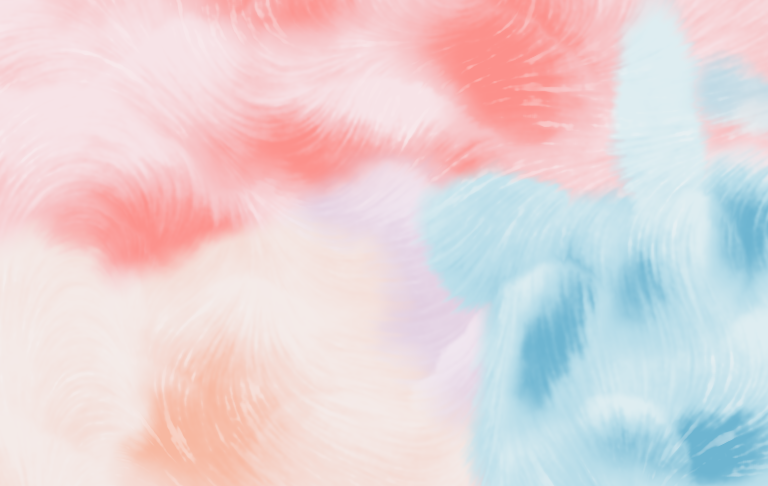
Reproduce this texture procedurally as a WebGL 2 fragment shader.

```glsl
#version 300 es
precision highp float;
// Soft heaps of spun sugar floss in coral pink, peach, lavender and pale blue.
uniform vec2 u_resolution;
out vec4 outColor;

float hash(vec2 p) {
  vec3 q = fract(p.xyx * 0.1031);
  q += dot(q, q.yzx + 33.33);
  return fract((q.x + q.y) * q.z);
}

float noise(vec2 p) {
  vec2 i = floor(p), f = fract(p);
  f = f * f * (3.0 - 2.0 * f);
  return mix(mix(hash(i), hash(i + vec2(1, 0)), f.x),
             mix(hash(i + vec2(0, 1)), hash(i + 1.0), f.x), f.y);
}

float fbm(vec2 p) {
  float sum = 0.0, amp = 0.5;
  for (int i = 0; i < 5; i++) {
    sum += amp * noise(p);
    p = mat2(1.6, 1.2, -1.2, 1.6) * p + 7.3;
    amp *= 0.5;
  }
  return sum;
}

vec2 fbm2(vec2 p) { return vec2(fbm(p + 3.1), fbm(p + 41.7)) - 0.48; }

// Position relative to a tilted ellipse whose rim has length one
vec2 toEllipse(vec2 p, vec2 centre, vec2 radii, float tilt) {
  float c = cos(tilt), s = sin(tilt);
  return mat2(c, -s, s, c) * (p - centre) / radii;
}

float blob(vec2 p, vec2 centre, vec2 radii, float tilt, float soft) {
  float d = length(toEllipse(p, centre, radii, tilt));
  return 1.0 - smoothstep(1.0 - soft, 1.0 + soft, d);
}

// Fine grain smeared along a curving flow
float fibres(vec2 p, float grain) {
  float sum = 0.0;
  for (int side = -1; side <= 1; side += 2) {
    vec2 q = p;
    for (int i = 0; i < 9; i++) {
      float angle = 6.0 * noise(q * 2.6 + 5.0);
      q += float(side) * 0.0045 * vec2(cos(angle), sin(angle));
      sum += noise(q * grain);
    }
  }
  return sum / 18.0 - 0.5;
}

// Overlapping tufts from back to front, lit on top and shaded below
float tufts(vec2 p, float seed, vec2 size) {
  float tone = 0.6;
  for (int i = 0; i < 22; i++) {
    float k = float(i);
    vec2 centre = vec2(1.75 * fract(k * 0.618 + seed) - 0.08, 1.05 - k * 0.052);
    vec2 radii = size * (0.65 + 0.7 * hash(vec2(k, seed * 37.0)));
    float tilt = 1.6 * (hash(vec2(seed * 53.0, k + 9.0)) - 0.5);
    vec2 q = toEllipse(p, centre, radii, tilt);
    float soft = mix(0.6, 0.16, smoothstep(-0.5, 0.6, q.y));
    float cover = 1.0 - smoothstep(1.0 - soft, 1.0, length(q));
    tone = mix(tone, clamp(0.58 + 0.42 * q.y, 0.0, 1.0), cover * 0.85);
  }
  return tone;
}

vec3 ramp(vec3 deep, vec3 mid, vec3 pale, float t) {
  return mix(mix(deep, mid, smoothstep(0.0, 0.5, t)), pale, smoothstep(0.4, 0.95, t));
}

void main() {
  vec2 p = gl_FragCoord.xy / u_resolution.y;
  p.x *= 1.5802 * u_resolution.y / u_resolution.x;
  float fibre = fibres(p, 125.0);
  vec2 w = p + 0.13 * fbm2(p * 3.0) + 0.05 * fbm2(p * 9.0) + 0.05 * fibre;
  float detail = 0.45 * (fbm(w * 6.0) - 0.48) + 0.4 * fibre;

  // Pink backdrop with coral hollows
  float hollow = blob(w, vec2(0.57, 1.0), vec2(0.17, 0.08), 0.0, 0.6)
               + blob(w, vec2(1.04, 0.89), vec2(0.17, 0.18), 0.5, 0.7)
               + blob(w, vec2(0.72, 0.67), vec2(0.30, 0.07), -0.15, 0.6)
               + blob(w, vec2(0.32, 0.55), vec2(0.19, 0.10), 0.1, 0.6);
  float band = blob(w, vec2(0.66, 0.81), vec2(0.38, 0.10), -0.25, 0.6)
             + blob(w, vec2(0.12, 0.80), vec2(0.28, 0.24), 0.0, 0.7);
  float tone = 0.62 + 0.55 * (tufts(w, 0.17, vec2(0.30, 0.15)) - 0.6) + detail;
  tone += 0.2 * band - 0.55 * min(hollow, 1.0);
  vec3 color = ramp(vec3(0.99, 0.57, 0.55), vec3(0.97, 0.75, 0.76), vec3(0.97, 0.89, 0.905), tone);

  // Lavender wisps behind the peach heap
  float soft = tufts(w, 0.71, vec2(0.20, 0.14));
  vec3 lavender = ramp(vec3(0.84, 0.71, 0.81), vec3(0.88, 0.81, 0.89), vec3(0.94, 0.90, 0.94), soft + detail);
  color = mix(color, lavender, 0.9 * blob(w, vec2(0.79, 0.53), vec2(0.15, 0.14), 0.0, 0.35));

  // Peach heap: a wide mound, then a nearer one at the left
  vec3 peachDeep = vec3(0.97, 0.72, 0.63), peachMid = vec3(0.96, 0.85, 0.82), cream = vec3(0.955, 0.92, 0.91);
  float peachShade = blob(w, vec2(0.43, 0.13), vec2(0.20, 0.16), -0.3, 0.7);
  tone = 0.74 + 0.5 * (soft - 0.6) + detail - 0.7 * peachShade;
  color = mix(color, ramp(peachDeep, peachMid, cream, tone),
              blob(w, vec2(0.57, 0.15), vec2(0.44, 0.40), -0.3, 0.09));
  color = mix(color, lavender, 0.9 * blob(w, vec2(0.90, 0.35), vec2(0.09, 0.21), 0.25, 0.4));
  tone = 0.78 + 0.4 * (soft - 0.6) + detail;
  color = mix(color, ramp(peachDeep, peachMid, cream, tone),
              blob(w, vec2(0.05, 0.18), vec2(0.25, 0.33), 0.0, 0.12));

  // Blue heap with a rising plume and deep folds
  float plume = blob(w, vec2(1.37, 0.70), vec2(0.10, 0.28), 0.1, 0.2);
  float blue = max(plume, blob(w, vec2(1.30, 0.18), vec2(0.35, 0.42), 0.0, 0.07));
  blue = max(blue, blob(w, vec2(1.02, 0.50), vec2(0.16, 0.16), 0.2, 0.12));
  blue = max(blue, blob(w, vec2(1.52, 0.32), vec2(0.22, 0.34), 0.0, 0.12));
  blue = max(blue, 0.85 * blob(w, vec2(1.56, 0.77), vec2(0.13, 0.06), -0.2, 0.4));
  float fold = blob(w, vec2(1.13, 0.29), vec2(0.06, 0.18), -0.35, 0.6)
             + blob(w, vec2(1.42, 0.09), vec2(0.19, 0.07), 0.1, 0.5)
             + blob(w, vec2(1.54, 0.50), vec2(0.07, 0.11), 0.2, 0.6)
             + 0.6 * blob(w, vec2(1.32, 0.42), vec2(0.06, 0.10), -0.5, 0.7);
  tone = 0.62 + 0.85 * (tufts(w, 0.43, vec2(0.15, 0.19)) - 0.6) + detail;
  tone += 0.22 * plume - 0.5 * min(fold, 1.0);
  color = mix(color, ramp(vec3(0.43, 0.71, 0.82), vec3(0.71, 0.86, 0.91), vec3(0.87, 0.93, 0.945), tone), blue);

  // Loose bright hairs gathered in patches
  float patches = smoothstep(0.48, 0.68, fbm(p * 4.0 + 19.0));
  color = mix(color, vec3(0.98, 0.96, 0.96), 0.35 * patches * smoothstep(0.04, 0.16, fibre));
  outColor = vec4(color, 1.0);
}
```
